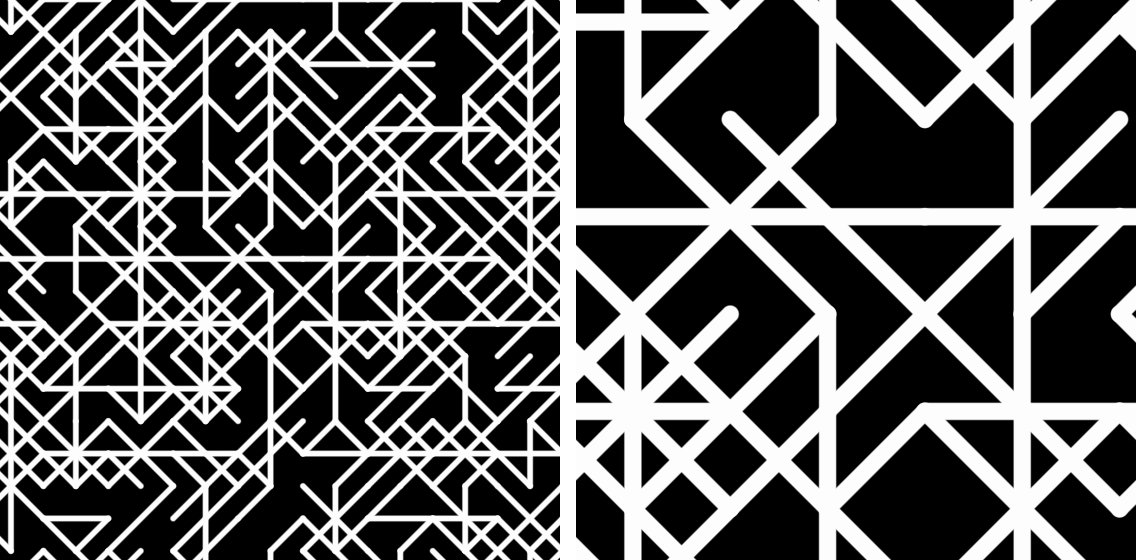
Left: the whole. Right: its middle third, enlarged.
Give the GLSL for this pattern, as a WebGL 1 fragment shader.

```glsl
precision highp float;
// Square grid of tiles, each randomly crossed by white straight, diagonal and corner-cutting strokes on black.

uniform vec2 u_resolution;

const float CELLS = 8.63;                     // tiles along the canvas height
const vec2 GRID_OFFSET = vec2(0.331, 0.86);   // shift of the grid, in tiles
const float HALF_WIDTH = 0.0442;              // half stroke width, in tiles
const float SOFT_PIXELS = 1.0;                // half width of the smoothed edge
const float STRAIGHT_CHANCE = 0.62;
const float DIAGONAL_CHANCE = 0.55;
const float CORNER_CHANCE = 0.50;
const vec3 BACKGROUND = vec3(0.0);
const vec3 STROKE = vec3(0.992);

float hash(vec2 cell, float slot) {
  vec3 p = fract(vec3(cell, slot + 3.7) * vec3(0.1031, 0.1130, 0.0973));
  p += dot(p, p.yzx + 33.33);
  return fract((p.x + p.y) * p.z);
}

float segmentDistance(vec2 p, vec2 a, vec2 b) {
  vec2 ab = b - a;
  float along = clamp(dot(p - a, ab) / dot(ab, ab), 0.0, 1.0);
  return length(p - a - ab * along);
}

// Coverage of one round-capped stroke, present with the given chance.
float stroke(vec2 p, vec2 a, vec2 b, float soft, float pick, float chance) {
  float d = segmentDistance(p, a, b) - HALF_WIDTH;
  return (1.0 - smoothstep(-soft, soft, d)) * step(pick, chance);
}

// Share of the background left uncovered by one tile; p is relative to its centre.
float tileGap(vec2 p, vec2 cell, float soft) {
  float gap = 1.0;
  vec2 side = vec2(0.5, 0.0);
  for (int i = 0; i < 4; i++) {
    float slot = float(i);
    vec2 nextSide = vec2(-side.y, side.x);

    // Cut joining the midpoints of two adjacent sides
    gap *= 1.0 - stroke(p, side, nextSide, soft, hash(cell, slot), CORNER_CHANCE);

    // Two full lines through the centre, and two full diagonals
    if (i < 2) {
      vec2 corner = side + nextSide;
      gap *= 1.0 - stroke(p, -side, side, soft, hash(cell, slot + 4.0), STRAIGHT_CHANCE);
      gap *= 1.0 - stroke(p, -corner, corner, soft, hash(cell, slot + 6.0), DIAGONAL_CHANCE);
    }
    side = nextSide;
  }
  return gap;
}

void main() {
  vec2 p = gl_FragCoord.xy / u_resolution.y * CELLS + GRID_OFFSET;
  float soft = SOFT_PIXELS * CELLS / u_resolution.y;
  vec2 home = floor(p);

  // Neighbouring tiles are included so that round caps cross the borders.
  float gap = 1.0;
  for (int y = -1; y <= 1; y++) {
    for (int x = -1; x <= 1; x++) {
      vec2 cell = home + vec2(float(x), float(y));
      gap *= tileGap(p - cell - 0.5, cell + 17.0, soft);
    }
  }
  gl_FragColor = vec4(mix(STROKE, BACKGROUND, gap), 1.0);
}
```
